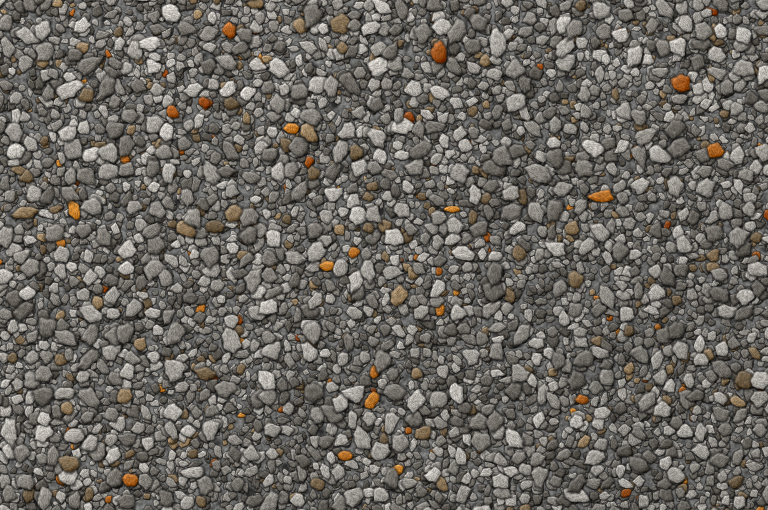
Write a Shadertoy shader that draws this texture.

```glsl
const float TAU = 6.2831853;
const int LAYERS = 4;
const int SIDES = 6;
const float FINEST_CELLS = 58.0;      // cells per canvas height, smallest stones
const float COARSEST_CELLS = 25.0;    // cells per canvas height, largest stones
const vec2 RADIUS_RANGE = vec2(0.33, 0.49);
const vec2 PRESENCE = vec2(0.88, 0.52);
const vec2 CORNER_SHARPNESS = vec2(7.0, 22.0);
const vec2 LIGHT_DIR = vec2(-0.45, 0.89);
const float EDGE_ROUGHNESS = 0.20;
const float BEVEL_LIGHT = 0.17;
const float SHADOW_DEPTH = 0.72;
const float GRAIN_CONTRAST = 0.27;
const float OCHRE_SHARE = 0.014;
const float TAN_SHARE = 0.07;
const vec3 WARM_SHIFT = vec3(0.018, 0.003, -0.021);
const vec3 CEMENT = vec3(0.425, 0.425, 0.422);
const vec3 OCHRE = vec3(0.78, 0.52, 0.20);
const vec3 RUST = vec3(0.54, 0.25, 0.08);
const vec3 TAN = vec3(0.52, 0.44, 0.33);

vec2 hash2(vec2 p) {
    vec3 q = fract(p.xyx * vec3(0.1031, 0.1030, 0.0973));
    q += dot(q, q.yzx + 33.33);
    return fract((q.xx + q.yz) * q.zy);
}

float cornerSlope(vec2 corner, vec2 offset) {
    float angle = TAU * hash2(corner).x;
    return dot(vec2(cos(angle), sin(angle)), offset);
}

float gradientNoise(vec2 p) {
    vec2 i = floor(p), f = fract(p);
    vec2 s = f * f * f * (f * (f * 6.0 - 15.0) + 10.0);
    vec2 e = vec2(1.0, 0.0);
    float low = mix(cornerSlope(i, f), cornerSlope(i + e, f - e), s.x);
    float high = mix(cornerSlope(i + e.yx, f - e.yx), cornerSlope(i + 1.0, f - 1.0), s.x);
    return mix(low, high, s.y);
}

float grain(vec2 p) {
    return gradientNoise(p) + 0.7 * gradientNoise(p * 2.1 + 19.0);
}

// Rounded convex polygon: xy = outward direction, z = signed distance
vec3 stoneShape(vec2 p, vec2 id, float sharpness) {
    vec2 normal = vec2(0.0);
    float total = 0.0;
    for (int k = 0; k < SIDES; k++) {
        vec2 h = hash2(id + float(k + 1) * vec2(37.0, 91.0));
        float angle = TAU * (float(k) + 0.7 * h.x) / float(SIDES);
        vec2 side = vec2(cos(angle), sin(angle));
        float weight = exp(sharpness * (dot(p, side) - mix(0.72, 1.12, h.y)));
        normal += weight * side;
        total += weight;
    }
    return vec3(normal / total, log(total) / sharpness);
}

vec3 stoneColour(vec2 h, float size) {
    float tone = mix(0.45, 0.54, size) + 0.36 * (h.x - 0.5);
    vec3 colour = tone + WARM_SHIFT;
    if (h.y < OCHRE_SHARE) return mix(RUST, OCHRE, h.x);
    if (h.y < OCHRE_SHARE + TAN_SHARE) return TAN * mix(0.75, 1.15, h.x);
    return colour;
}

vec3 cementColour(vec2 p) {
    float pits = smoothstep(0.15, 0.6, gradientNoise(p * 42.0));
    return CEMENT * (1.0 + 0.4 * grain(p * 105.0)) * (1.0 - 0.6 * pits);
}

// Draws one layer of scattered stones over the colour below
vec3 addStones(vec3 colour, vec2 p, float layer) {
    float size = layer / float(LAYERS - 1);
    float cells = mix(FINEST_CELLS, COARSEST_CELLS, size);
    vec2 cellPos = p * cells + layer * vec2(13.7, 7.3);
    float blur = 0.8 * cells / iResolution.y;
    vec2 rough = vec2(gradientNoise(p * 80.0), gradientNoise(p * 80.0 + 51.0));
    for (int y = -1; y <= 1; y++)
    for (int x = -1; x <= 1; x++) {
        vec2 cell = floor(cellPos) + vec2(x, y);
        vec2 id = cell + layer * vec2(211.0, 157.0);
        vec2 look = hash2(id + 5.0), build = hash2(id + 71.0), pose = hash2(id + 133.0);
        if (build.x > mix(PRESENCE.x, PRESENCE.y, size)) continue;

        // Place, turn and stretch
        vec2 centre = cell + mix(vec2(0.15), vec2(0.85), hash2(id + 307.0));
        float angle = TAU * pose.x;
        mat2 turn = mat2(cos(angle), sin(angle), -sin(angle), cos(angle));
        float stretch = mix(1.0, 1.36, pose.y * pose.y);
        vec2 squash = vec2(1.0 / stretch, stretch);
        float radius = mix(RADIUS_RANGE.x, RADIUS_RANGE.y, build.y);
        vec2 local = turn * (cellPos - centre) * squash / radius;
        if (dot(local, local) > 4.0) continue;

        float sharpness = mix(CORNER_SHARPNESS.x, CORNER_SHARPNESS.y, look.y);
        vec3 shape = stoneShape(local + EDGE_ROUGHNESS * rough, id, sharpness);
        float lit = dot(normalize(shape.xy * squash * turn + 1e-4), LIGHT_DIR);

        // Shadow in the crevice around the stone
        float shadow = 1.0 - smoothstep(0.0, 0.34, shape.z);
        colour *= 1.0 - SHADOW_DEPTH * shadow * mix(0.9, 0.4, 0.5 + 0.5 * lit);

        // Stone face with mineral streaks and a lit bevel
        float cover = 1.0 - smoothstep(-blur, blur, shape.z * radius);
        if (cover <= 0.0) continue;
        vec2 streaks = local * vec2(2.0, 3.6) * mix(0.8, 1.7, size) + 40.0 * pose;
        float texture1 = grain(streaks) + 0.6 * gradientNoise(p * 135.0);
        vec3 face = stoneColour(look, size) * (1.0 + GRAIN_CONTRAST * texture1);
        float bevel = smoothstep(-0.55, 0.0, shape.z);
        face += BEVEL_LIGHT * lit * bevel + 0.05 * dot(local, hash2(id + 411.0) - 0.5);
        face *= 1.0 - 0.28 * smoothstep(-0.16, 0.0, shape.z);
        colour = mix(colour, face, cover);
    }
    return colour;
}

void mainImage(out vec4 fragColor, in vec2 fragCoord) {
    vec2 p = fragCoord / iResolution.y;
    vec3 colour = cementColour(p);
    for (int i = 0; i < LAYERS; i++) colour = addStones(colour, p, float(i));

    // Broad tone: a little darker toward the lower right
    colour *= 1.0 + 0.07 * (p.y - 0.5) - 0.04 * (p.x - 0.75) + 0.06 * gradientNoise(p * 3.0);
    fragColor = vec4(clamp(colour, 0.0, 1.0), 1.0);
}
```
